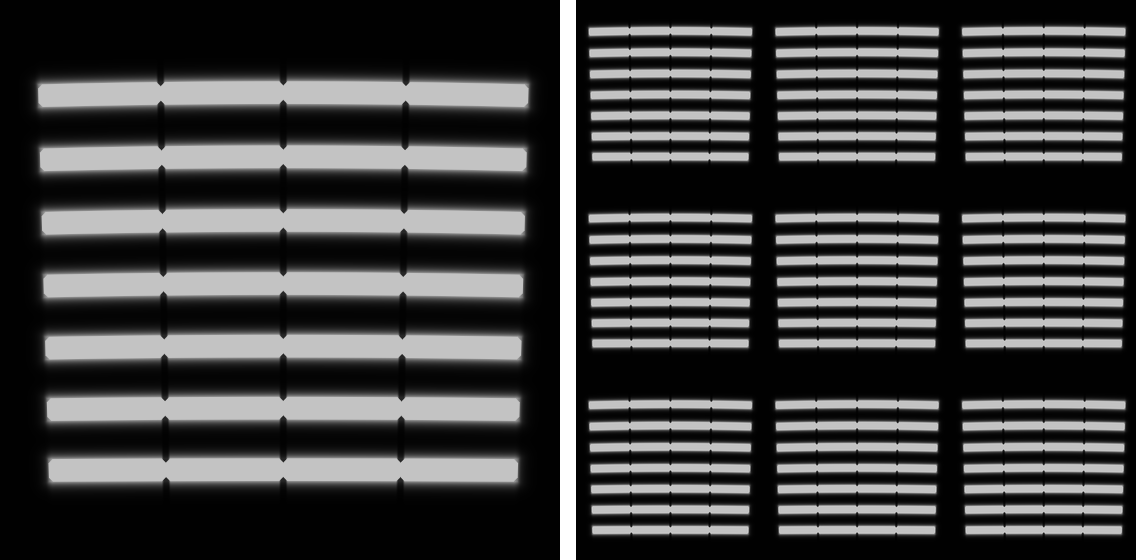
Left, the tile; right, the same tile 3 across and 3 down.
Write a WebGL 2 fragment shader that draws this pattern.

```glsl
#version 300 es
precision highp float;

#define ROWS 7
#define COLUMNS 4.0
#define TOP_ROW_Y 0.8346
#define ROW_STEP 0.1151
#define STEP_SHRINK 0.00048
#define BAR_HALF_HEIGHT 0.0202
#define CHAMFER 0.0072
#define GLOW_FALLOFF 0.0078
#define GLOW_PEAK 0.6
#define CENTER_X 0.5059

uniform vec2 u_resolution;
out vec4 outColor;

const vec3 BACKGROUND = vec3(0.003);
const vec3 BAR_COLOR = vec3(0.765);

// Column width narrows slightly toward the bottom.
float columnWidth(float y) {
    return 0.2072 + 0.0139 * y;
}

// Vertical center of a bar, bowed downward at both ends.
float barCenter(float row, float across) {
    float bow = 0.0056 - 0.00012 * row * row;
    float level = TOP_ROW_Y - ROW_STEP * row + STEP_SHRINK * row * row;
    return level - bow * across * across;
}

void main() {
    vec2 uv = fract(gl_FragCoord.xy / u_resolution);
    float pixel = 1.0 / min(u_resolution.x, u_resolution.y);
    float halfColumns = 0.5 * COLUMNS;

    // Horizontal position within the columns.
    float x = uv.x - CENTER_X;
    float width = columnWidth(uv.y);
    float column = x / width;
    float across = column / halfColumns;
    float cell = clamp(floor(column), -halfColumns, halfColumns - 1.0);
    float sideDist = abs(column - cell - 0.5) * width - 0.5 * width;
    float endDist = abs(x) - halfColumns * width;

    float coverage = 0.0;
    float glow = 0.0;
    for (int i = 0; i < ROWS; i++) {
        float edgeDist = abs(uv.y - barCenter(float(i), across)) - BAR_HALF_HEIGHT;

        // Joined bar with chamfered corners that notch each joint.
        float cornerDist = (sideDist + edgeDist + CHAMFER) * 0.7071;
        float barDist = max(max(endDist, edgeDist), cornerDist);
        coverage = max(coverage, clamp(0.5 - barDist / pixel, 0.0, 1.0));

        float spill = length(max(vec2(endDist, edgeDist), 0.0));
        glow += GLOW_PEAK * exp(-spill / GLOW_FALLOFF);
    }

    // Dark seams at the joints and weaker light past the ends.
    float jointDist = abs(column - round(column)) * width;
    float inner = step(abs(column), halfColumns - 0.5);
    float seam = inner * (1.0 - smoothstep(0.0035, 0.0085, jointDist));
    float endFade = smoothstep(-CHAMFER, CHAMFER, endDist);
    glow *= (1.0 - 0.75 * seam) * (1.0 - 0.6 * endFade);

    vec3 color = mix(BACKGROUND + min(glow, GLOW_PEAK), BAR_COLOR, coverage);
    outColor = vec4(color, 1.0);
}
```
